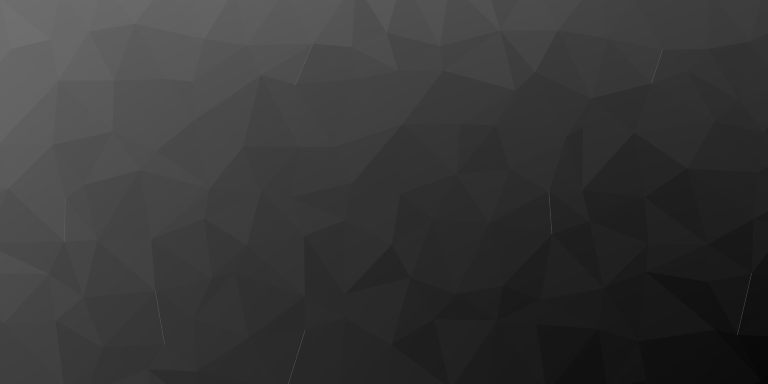
Reproduce this background procedurally as a Shadertoy shader.

```glsl
// Low-poly grey backdrop: jittered triangle facets fading from upper left to lower right.

const float CELL_SIZE = 0.13;        // mesh spacing, in canvas heights
const float JITTER = 0.68;           // vertex wander, in cells
const float FACET_CONTRAST = 0.026;  // random tone spread between facets
const float FACET_FLATNESS = 0.65;   // 1 = flat facets, 0 = smooth gradient
const float CORNER_TONE = 0.44;      // brightness at the upper left
const float FALL_RIGHT = 0.215;
const float FALL_DOWN = 0.20;
const float CENTRE_DIP = 0.60;
const float SEAM_CHANCE = 0.06;      // share of upright edges showing a hairline
const float SEAM_WIDTH = 0.0013;
const float SEAM_TONE = 0.42;
const float SEAM_OPACITY = 0.55;

vec2 hash2(vec2 p) {
    vec3 q = fract(p.xyx * vec3(0.1031, 0.1030, 0.0973));
    q += dot(q, q.yzx + 33.33);
    return fract((q.xx + q.yz) * q.zy);
}

vec2 meshVertex(vec2 id) {
    return (id + JITTER * (hash2(id + 47.0) - 0.5)) * CELL_SIZE;
}

// Smooth brightness field beneath the facets
float backdropTone(vec2 p) {
    float x = clamp(p.x * iResolution.y / iResolution.x, 0.0, 1.0);
    float down = clamp(1.0 - p.y, 0.0, 1.0);
    float dip = x * (1.0 - x) * down * (1.0 - down);
    return CORNER_TONE - FALL_RIGHT * x - FALL_DOWN * down - CENTRE_DIP * dip;
}

// Signed distance to the line a-b, positive on its left
float edgeDistance(vec2 p, vec2 a, vec2 b) {
    vec2 e = normalize(b - a);
    return dot(p - a, vec2(-e.y, e.x));
}

float segmentDistance(vec2 p, vec2 a, vec2 b) {
    vec2 e = b - a;
    return length(p - a - e * clamp(dot(p - a, e) / dot(e, e), 0.0, 1.0));
}

// Returns (tone * coverage, coverage) for a counterclockwise triangle
vec2 facet(vec2 p, vec2 a, vec2 b, vec2 c, float variation, float pixel) {
    float inside = min(edgeDistance(p, a, b),
                       min(edgeDistance(p, b, c), edgeDistance(p, c, a)));
    float coverage = clamp(inside / pixel + 0.5, 0.0, 1.0);
    float flatTone = backdropTone((a + b + c) / 3.0);
    float tone = mix(backdropTone(p), flatTone, FACET_FLATNESS);
    tone += FACET_CONTRAST * (variation - 0.5);
    return vec2(tone, 1.0) * coverage;
}

void mainImage(out vec4 fragColor, in vec2 fragCoord) {
    float pixel = 1.0 / iResolution.y;
    vec2 p = fragCoord * pixel;
    vec2 home = floor(p / CELL_SIZE);
    vec2 total = vec2(backdropTone(p), 1.0) * 0.001;
    float seam = 0.0;

    for (int j = -1; j <= 1; j++) {
        for (int i = -1; i <= 1; i++) {
            vec2 id = home + vec2(i, j);
            vec2 a = meshVertex(id);
            vec2 b = meshVertex(id + vec2(1.0, 0.0));
            vec2 c = meshVertex(id + vec2(1.0, 1.0));
            vec2 d = meshVertex(id + vec2(0.0, 1.0));
            vec2 variation = hash2(id + 113.0);

            // Split each quad along its shorter diagonal
            if (distance(a, c) < distance(b, d)) {
                total += facet(p, a, b, c, variation.x, pixel);
                total += facet(p, a, c, d, variation.y, pixel);
            } else {
                total += facet(p, a, b, d, variation.x, pixel);
                total += facet(p, b, c, d, variation.y, pixel);
            }

            // Occasional light hairline on the left edge of a quad
            if (hash2(id + 271.0).x < SEAM_CHANCE) {
                float gap = segmentDistance(p, a, d) - 0.5 * SEAM_WIDTH;
                seam = max(seam, clamp(0.5 - gap / pixel, 0.0, 1.0));
            }
        }
    }

    float tone = mix(total.x / total.y, SEAM_TONE, seam * SEAM_OPACITY);
    fragColor = vec4(vec3(max(tone, 0.0)), 1.0);
}
```
